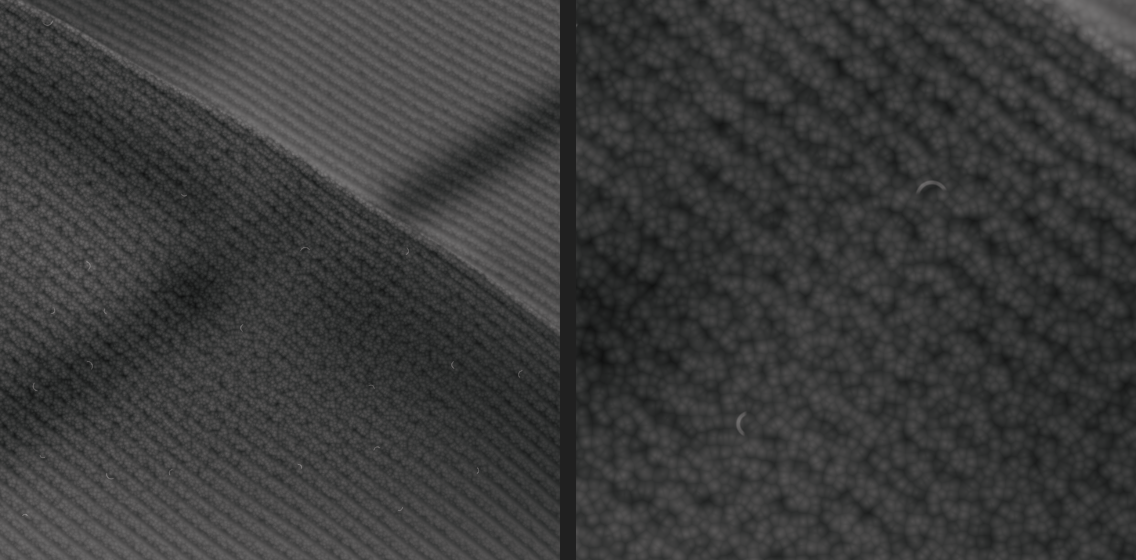
Left, the full canvas; right, a detail of the centre.
Reproduce this texture procedurally as a Shadertoy shader.

```glsl
// Folded charcoal corduroy: diagonal ribs, fuzzy pile and a soft crest across the cloth
#define FRONT_RIBS 31.0   // ribs per unit of height, near cloth
#define BACK_RIBS 41.0    // ribs per unit of height, far cloth
#define FRONT_SLOPE 0.78
#define BACK_SLOPE 0.60
#define RIB_DEPTH 0.046
#define PILE_SCALE 155.0
#define PILE_DEPTH 0.20
#define LINT_GRID 8.0
#define LINT_AMOUNT 0.22

const float TAU = 6.2831853;

vec2 hash2(vec2 p) {
    vec3 q = fract(p.xyx * vec3(0.1031, 0.1030, 0.0973));
    q += dot(q, q.yzx + 33.33);
    return fract((q.xx + q.yz) * q.zy);
}

// Distance to the nearest scattered point
float cellular(vec2 p) {
    vec2 cell = floor(p), f = fract(p);
    float nearest = 2.0;
    for (int y = -1; y <= 1; y++)
    for (int x = -1; x <= 1; x++) {
        vec2 o = vec2(x, y);
        vec2 r = o + hash2(cell + o) - f;
        nearest = min(nearest, dot(r, r));
    }
    return sqrt(nearest);
}

// Soft streak of light or shade from a to b
float streak(vec2 p, vec2 a, vec2 b, float width) {
    vec2 ab = b - a;
    float t = clamp(dot(p - a, ab) / dot(ab, ab), 0.0, 1.0);
    float d = length(p - a - t * ab) / width;
    return exp(-d * d);
}

// Rounded rib with a narrower dark groove, mean near zero
float ribProfile(float phase) {
    return 0.75 * cos(TAU * phase) - 0.25 * cos(2.0 * TAU * phase + 0.7);
}

float crestHeight(float x) {
    return 1.015 - 0.5 * x - 0.1 * x * x + 0.004 * sin(17.0 * x);
}

// Short curled fibres, one at most per grid cell
float lint(vec2 p) {
    vec2 cell = floor(p * LINT_GRID);
    vec2 rnd = hash2(cell + 7.0), spot = hash2(cell + 31.0);
    vec2 q = p - (cell + 0.2 + 0.6 * spot) / LINT_GRID;
    float radius = 0.004 + 0.005 * rnd.y;
    float arc = 1.0 - smoothstep(0.0004, 0.0018, abs(length(q) - radius));
    float angle = TAU * spot.x;
    float side = smoothstep(0.2, 0.6, dot(q, vec2(cos(angle), sin(angle))) / radius);
    return arc * side * step(rnd.x, LINT_AMOUNT);
}

float frontTone(vec2 p, float depth, float fuzz) {
    // Light and shade of the near folds
    float tone = 0.247 + 0.10 * smoothstep(0.34, 0.0, p.y + 0.22 * p.x);
    tone -= 0.085 * streak(p, vec2(-0.05, 0.20), vec2(0.33, 0.47), 0.075);
    tone -= 0.045 * streak(p, vec2(0.36, 0.49), vec2(0.52, 0.62), 0.06);
    tone -= 0.070 * streak(p, vec2(0.03, 0.84), vec2(0.35, 0.65), 0.065);
    tone -= 0.075 * streak(p, vec2(0.65, 0.45), vec2(1.02, 0.22), 0.14);
    tone += 0.045 * streak(p, vec2(0.0, 0.60), vec2(0.18, 0.48), 0.11);

    // Ribs crowd together and follow the crest where the cloth turns over
    float across = p.y + FRONT_SLOPE * p.x + 0.045 * exp(-depth / 0.05);
    across += 0.006 * sin(7.0 * p.x - 4.0 * p.y) + 0.003 * sin(19.0 * p.x + 5.0 * p.y);
    float fade = 1.0 - 0.55 * streak(p, vec2(0.45, 0.42), vec2(0.75, 0.30), 0.14);
    float rib = ribProfile(across * FRONT_RIBS + 0.22 * fuzz);
    tone += RIB_DEPTH * fade * rib * (0.55 + 1.6 * tone);

    // Bright nap on the crest with a thin shadow beneath
    tone += 0.15 * exp(-depth / 0.010);
    tone -= 0.05 * exp(-pow((depth - 0.024) / 0.009, 2.0));

    // Pile is crisp in the middle distance and blurred at both ends
    float focus = mix(0.45, 1.0, smoothstep(0.0, 0.3, p.y))
                * mix(1.0, 0.6, smoothstep(0.6, 1.0, p.x));
    tone += PILE_DEPTH * focus * fuzz * (0.5 + 1.7 * tone);
    return tone + 0.16 * lint(p);
}

float backTone(vec2 p, float rise, float fuzz) {
    float tone = 0.325 + 0.07 * exp(-rise / 0.07) * smoothstep(0.15, 0.5, p.x);
    tone -= 0.15 * streak(p, vec2(0.72, 0.63), vec2(1.05, 0.83), 0.05);
    tone -= 0.09 * streak(p, vec2(0.08, 1.02), vec2(0.32, 0.98), 0.10);
    tone -= 0.06 * streak(p, vec2(0.90, 0.50), vec2(1.05, 0.42), 0.08);
    float across = p.y + BACK_SLOPE * p.x + 0.005 * sin(9.0 * p.x - 6.0 * p.y);
    float rib = cos(TAU * (across * BACK_RIBS + 0.15 * fuzz));
    tone += RIB_DEPTH * 0.9 * rib * (0.4 + 1.6 * tone);
    return tone + PILE_DEPTH * 0.38 * fuzz;
}

void mainImage(out vec4 fragColor, in vec2 fragCoord) {
    vec2 p = fragCoord / iResolution.xy;
    float depth = crestHeight(p.x) - p.y;

    // Two sizes of pile tuft
    float fuzz = 0.65 * (0.44 - cellular(p * PILE_SCALE))
               + 0.55 * (0.44 - cellular(p.yx * PILE_SCALE * 0.47 + 9.0));

    float front = frontTone(p, max(depth, 0.0), fuzz);
    float back = backTone(p, max(-depth, 0.0), fuzz);
    float tone = mix(back, front, smoothstep(-0.004, 0.004, depth));

    // Cool shadows, faintly warm lights
    vec3 tint = mix(vec3(0.98, 1.02, 1.01), vec3(1.01, 0.995, 0.995), smoothstep(0.12, 0.32, tone));
    fragColor = vec4(clamp(tone, 0.06, 0.6) * tint, 1.0);
}
```
